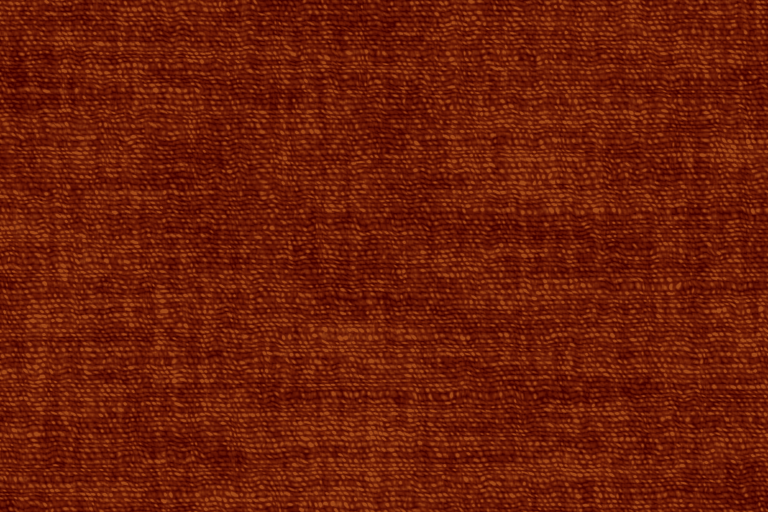
A WebGL 1 fragment shader for this texture:

```glsl
precision highp float;
// Draws a coarse rust-red linen in plain weave, with uneven threads and slubs.

uniform vec2 u_resolution;

// Tunable values; lengths are in canvas heights
const vec2 WEAVE_COUNT = vec2(83.0, 103.0);  // knots and rows per height
const float BASE_TONE = 0.35;       // tone of the gaps between threads
const float WEFT_TONE = 3.5;        // added on a raised weft knot
const float WARP_TONE = 1.3;        // added on a warp thread between knots
const float KNOT_VARIATION = 2.6;   // brightness spread between knots
const float ROW_STREAKS = 1.35;
const float COLUMN_STREAKS = 1.2;
const float CLOUDS = 0.7;
const float FIBRES = 1.7;
const float EDGE_SHADE = 0.5;

const vec3 GAP = vec3(0.28, 0.01, 0.0);
const vec3 SHADOW = vec3(0.36, 0.06, 0.01);
const vec3 RUST = vec3(0.42, 0.10, 0.02);
const vec3 EMBER = vec3(0.49, 0.15, 0.03);
const vec3 TAN = vec3(0.47, 0.16, 0.05);
const vec3 COPPER = vec3(0.59, 0.25, 0.08);

float hash(vec2 p) {
  return fract(sin(dot(p, vec2(127.1, 311.7))) * 43758.5453);
}

float noise(vec2 p) {
  vec2 i = floor(p);
  vec2 f = fract(p);
  f = f * f * (3.0 - 2.0 * f);
  return mix(mix(hash(i), hash(i + vec2(1.0, 0.0)), f.x),
             mix(hash(i + vec2(0.0, 1.0)), hash(i + 1.0), f.x), f.y);
}

float centredNoise(vec2 p) {
  return noise(p) - 0.5;
}

// Tone runs from 0 (gap) to 4 (copper)
vec3 threadColour(float tone, float muted) {
  vec3 bright = mix(EMBER, TAN, muted);
  vec3 c = mix(GAP, SHADOW, clamp(tone, -0.2, 1.0));
  c = mix(c, RUST, clamp(tone - 1.0, 0.0, 1.0));
  c = mix(c, bright, clamp(tone - 2.0, 0.0, 1.0));
  return mix(c, COPPER, clamp(tone - 3.0, 0.0, 1.5));
}

// Bends the threads and varies their thickness
vec2 weavePosition(vec2 uv) {
  vec2 p = uv * WEAVE_COUNT;
  p.x += 0.9 * centredNoise(uv * vec2(36.0, 7.0));
  p.x += 0.5 * centredNoise(uv * vec2(25.0, 80.0) + 31.0);
  p.y += 0.9 * centredNoise(uv * vec2(3.0, 42.0) + 11.0);
  p.y += 0.7 * centredNoise(uv * vec2(45.0, 18.0) + 53.0);
  return p;
}

vec3 linen(vec2 uv) {
  vec2 p = weavePosition(uv);
  float row = floor(p.y);
  p.x += 0.5 * mod(row, 2.0);
  vec2 cell = floor(p);
  vec2 offset = 2.0 * (p - cell - 0.5);

  // Weft knot: a slightly tilted lens of uneven length and height
  vec2 size = 0.8 + 0.4 * vec2(hash(cell + 7.0), hash(cell + 29.0));
  vec2 lens = vec2(offset.x, offset.y + 0.3 * offset.x) / size;
  float weft = 1.0 - smoothstep(0.2, 1.15, length(lens));
  float knotLight = hash(cell + 19.0) - 0.5;

  // Warp thread: a narrow upright strip where two knots meet
  float strip = smoothstep(0.35, 0.9, abs(offset.x));
  float warp = strip * (1.0 - 0.5 * offset.y * offset.y);
  float warpLight = 0.5 + hash(vec2(floor(p.x + 0.5), row) + 61.0);

  // Uneven dye and yarn, drawn out along the threads
  float rowStreak = centredNoise(vec2(uv.x * 9.0, row * 0.8))
                  + 0.5 * centredNoise(uv * vec2(5.0, 26.0) + 83.0);
  float columnStreak = centredNoise(uv * vec2(90.0, 10.0) + 5.0);
  float slub = smoothstep(0.84, 0.97, noise(uv * vec2(85.0, 28.0) + 41.0));
  float cloud = centredNoise(uv * vec2(3.0, 4.0) + 2.0)
              + 0.6 * centredNoise(uv * vec2(8.0, 12.0) + 67.0);
  float fibre = centredNoise(uv * vec2(200.0, 230.0));

  vec2 fromCentre = uv / vec2(u_resolution.x / u_resolution.y, 1.0) - 0.5;
  float tone = BASE_TONE + weft * (WEFT_TONE + KNOT_VARIATION * knotLight);
  tone += WARP_TONE * warp * warpLight;
  tone += ROW_STREAKS * rowStreak + COLUMN_STREAKS * columnStreak;
  tone += CLOUDS * cloud + FIBRES * fibre + 0.8 * slub;
  tone += EDGE_SHADE * (0.35 - 2.0 * dot(fromCentre, fromCentre));
  return threadColour(tone, noise(uv * vec2(30.0, 50.0) + 97.0));
}

void main() {
  // Average a 3 by 3 grid inside each pixel for smooth edges
  vec3 sum = vec3(0.0);
  for (int y = 0; y < 3; y++) {
    for (int x = 0; x < 3; x++) {
      vec2 jitter = (vec2(float(x), float(y)) - 1.0) / 3.0;
      sum += linen((gl_FragCoord.xy + jitter) / u_resolution.y);
    }
  }
  gl_FragColor = vec4(sum / 9.0, 1.0);
}
```
